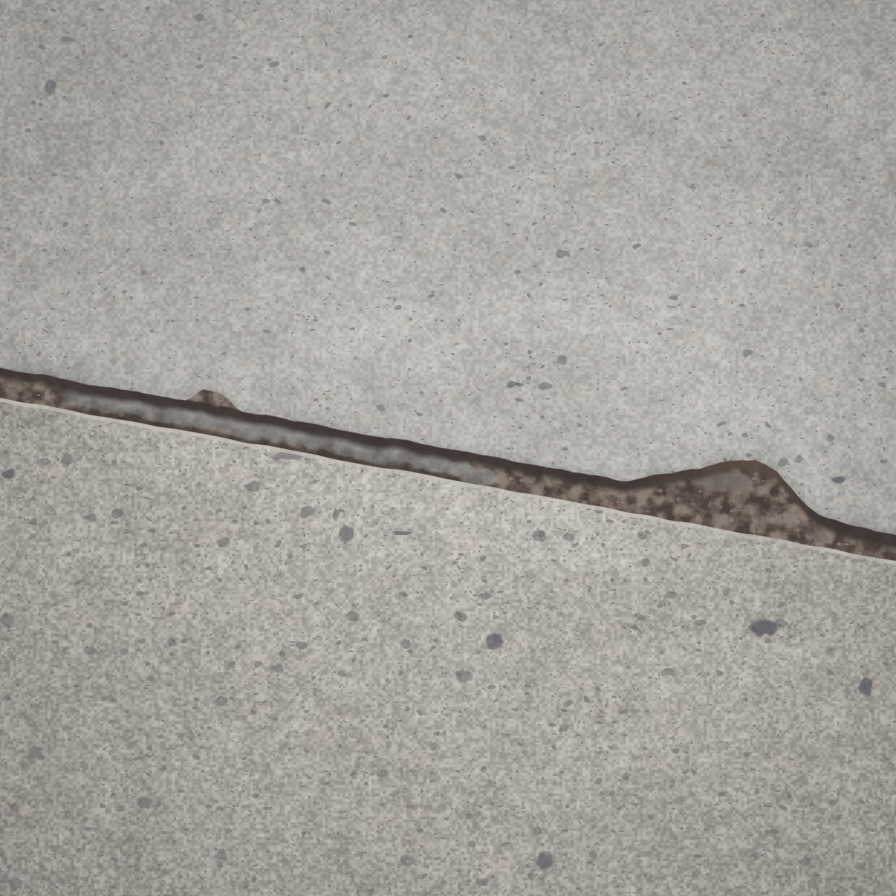
Give the GLSL for this texture, as a Shadertoy shader.

```glsl
// Weathered concrete slabs split by a sloping, dirt-filled joint with a broken edge.
#define JOINT_START 0.556
#define JOINT_SLOPE 0.182
#define JOINT_WIDTH 0.034
#define PIT_HEIGHT 0.047
#define GRAIN 0.135
#define MOTTLE 0.075
#define UPPER_SLAB vec3(0.672, 0.666, 0.643)
#define LOWER_SLAB vec3(0.652, 0.632, 0.608)
#define SHADOW vec3(0.235, 0.208, 0.195)
#define STAIN vec3(0.35, 0.35, 0.37)

// Integer hash, 0 to 1
float hash(vec2 p) {
    uvec2 q = uvec2(ivec2(floor(p))) * uvec2(1597334673u, 3812015801u);
    uint n = (q.x ^ q.y) * 1597334673u;
    n = (n ^ (n >> 15)) * 2246822519u;
    n ^= n >> 13;
    return float(n >> 8) / 16777216.0;
}

float noise(vec2 p) {
    vec2 i = floor(p), f = fract(p);
    f = f * f * (3.0 - 2.0 * f);
    return mix(mix(hash(i), hash(i + vec2(1, 0)), f.x),
               mix(hash(i + vec2(0, 1)), hash(i + vec2(1, 1)), f.x), f.y);
}

float fbm(vec2 p) {
    float sum = 0.0, amp = 0.5;
    for (int i = 0; i < 5; i++) {
        sum += amp * noise(p);
        p = mat2(1.6, 1.2, -1.2, 1.6) * p + 17.3;
        amp *= 0.5;
    }
    return sum;
}

// One random dot in some of the grid cells
float specks(vec2 p, float scale, float density) {
    vec2 cell = floor(p * scale);
    vec2 center = 0.3 + 0.4 * vec2(hash(cell + 31.0), hash(cell + 73.0));
    float radius = mix(0.07, 0.24, pow(hash(cell + 11.0), 2.0));
    float d = length((fract(p * scale) - center) * vec2(0.8, 1.15)) - radius;
    float soft = max(0.05, scale / iResolution.y * 0.7);
    return (1.0 - smoothstep(-soft, soft, d)) * step(hash(cell + 57.0), density);
}

// Larger marks: center xy, radii zw
float stains(vec2 p) {
    vec4 marks[12] = vec4[12](
        vec4(0.056, 0.902, 0.008, 0.009), vec4(0.320, 0.491, 0.019, 0.005),
        vec4(0.387, 0.403, 0.008, 0.009), vec4(0.375, 0.425, 0.005, 0.007),
        vec4(0.449, 0.406, 0.012, 0.003), vec4(0.853, 0.300, 0.016, 0.010),
        vec4(0.966, 0.234, 0.009, 0.011), vec4(0.552, 0.283, 0.010, 0.009),
        vec4(0.936, 0.464, 0.009, 0.006), vec4(0.010, 0.471, 0.009, 0.006),
        vec4(0.607, 0.039, 0.010, 0.011), vec4(0.572, 0.571, 0.008, 0.003));
    float mask = 0.0;
    for (int i = 0; i < 12; i++) {
        float r = length((p - marks[i].xy) / marks[i].zw);
        float strength = 0.45 + 0.4 * hash(vec2(i, 5));
        mask = max(mask, strength * (1.0 - smoothstep(0.65, 1.15, r)));
    }
    return mask;
}

vec3 slabColor(vec2 uv, float h) {
    float lower = 1.0 - smoothstep(-0.002, 0.004, h);
    vec3 col = mix(UPPER_SLAB, LOWER_SLAB, lower);

    // Broad light, pale strip beside the joint, darker corners
    vec2 c = uv - vec2(0.55, 0.54);
    col += 0.045 * exp(-7.0 * dot(c, c));
    float strip = exp(-abs(h + 0.035) * 22.0) * smoothstep(0.0, 0.3, uv.x);
    col += 0.05 * lower * strip * (1.0 - smoothstep(0.6, 0.95, uv.x));
    col *= 1.0 - 0.13 * smoothstep(0.3, 0.8, length(c));

    // Trowel streaks, mottling and fine grain
    col += MOTTLE * (fbm(uv * vec2(5, 11) + 4.0) - 0.48);
    col += MOTTLE * (fbm(uv * 34.0 + 9.0) - 0.48);
    float grain = noise(uv * 310.0) - 0.5 + 0.5 * (noise(uv * 150.0 + 40.0) - 0.5);
    col += GRAIN * (0.8 + 0.35 * lower) * grain;

    // Scattered aggregate and pores
    vec2 warped = uv + 0.005 * (vec2(noise(uv * 130.0), noise(uv * 130.0 + 60.0)) - 0.5);
    for (int i = 0; i < 3; i++) {
        float scale = 34.0 * exp2(float(i) * 1.15);
        float density = mix(0.06, 0.16, lower) * (1.0 + 0.5 * float(i));
        float dark = specks(warped + float(i) * 0.37, scale, density);
        float pale = specks(warped + 3.1 + float(i) * 0.23, scale, density * 0.7);
        col = mix(col, vec3(0.42, 0.41, 0.41), dark * 0.55);
        col = mix(col, vec3(0.75, 0.72, 0.67), pale * 0.4);
    }
    return mix(col, STAIN, stains(warped));
}

vec3 jointColor(vec2 uv, float h, float depth, float pit) {
    // Loose dirt and pebbles
    float rough = fbm(uv * 95.0);
    vec3 col = mix(vec3(0.29, 0.25, 0.23), vec3(0.54, 0.49, 0.455), smoothstep(0.2, 0.75, rough));
    col = mix(col, vec3(0.58, 0.54, 0.50), 0.6 * specks(uv, 85.0, 0.4));
    float patchDist = length((uv - vec2(0.808, 0.462)) / vec2(0.035, 0.014));
    col = mix(col, vec3(0.45, 0.42, 0.395), 0.75 * (1.0 - smoothstep(0.6, 1.1, patchDist)));

    // Grey crumbling filler with a dark underside
    float center = mix(0.0165, 0.010, smoothstep(0.49, 0.535, uv.x));
    float along = smoothstep(0.062, 0.082, uv.x) * (1.0 - smoothstep(0.545, 0.565, uv.x));
    float body = abs(h - center) - 0.0105 * along + 0.007 * (noise(uv * 75.0) - 0.35);
    float under = along * (1.0 - smoothstep(0.002, 0.008, h));
    col = mix(col, SHADOW, 0.65 * under);
    vec3 filler = vec3(0.51, 0.50, 0.485) + 0.28 * (rough - 0.5) + 5.0 * (h - center);
    col = mix(col, filler, along * (1.0 - smoothstep(-0.002, 0.002, body)));

    // Shadow cast by the upper lip
    float reach = 0.010 + 0.004 * noise(vec2(uv.x * 45.0, 3.0)) + 0.004 * smoothstep(0.91, 0.96, uv.x);
    float shade = smoothstep(-0.003, 0.001, depth) * (1.0 - smoothstep(reach - 0.005, reach + 0.005, depth));
    return mix(col, mix(SHADOW, vec3(0.34, 0.29, 0.26), pit), 0.9 * shade);
}

void mainImage(out vec4 fragColor, in vec2 fragCoord) {
    vec2 uv = fragCoord / iResolution.xy;
    float aa = 1.0 / iResolution.y;
    float x = uv.x;

    // Height above the lower edge, and the uneven upper edge
    float h = uv.y - (JOINT_START - JOINT_SLOPE * x) + 0.002 * (noise(vec2(x * 40.0, 8.0)) - 0.5);
    float pit = (0.45 * smoothstep(0.69, 0.76, x) + 0.55 * smoothstep(0.75, 0.83, x))
              * (1.0 - smoothstep(0.845, 0.925, x));
    float chip = 0.016 * smoothstep(0.205, 0.23, x) * (1.0 - smoothstep(0.24, 0.273, x));
    float lip = JOINT_WIDTH + PIT_HEIGHT * pit - 0.004 * smoothstep(0.9, 1.0, x);
    lip += (0.003 + 0.006 * pit) * (fbm(vec2(x * 55.0, 2.0)) - 0.5);
    float top = lip + chip;

    vec3 col = slabColor(uv, h);
    col *= 1.0 - 0.12 * exp(-max(h - top, 0.0) * 130.0) * step(0.0, h);
    float inside = smoothstep(-aa, aa, h) * (1.0 - smoothstep(-aa, aa, h - top));
    col = mix(col, jointColor(uv, h, lip - h, pit), inside);

    // Bright worn lower edge
    float edge = 1.0 - smoothstep(0.001, 0.001 + 2.0 * aa, abs(h + 0.002));
    col = mix(col, vec3(0.77, 0.75, 0.715), edge * (0.4 + 0.5 * noise(vec2(x * 30.0, 1.0))));
    fragColor = vec4(clamp(col, 0.0, 1.0), 1.0);
}
```
